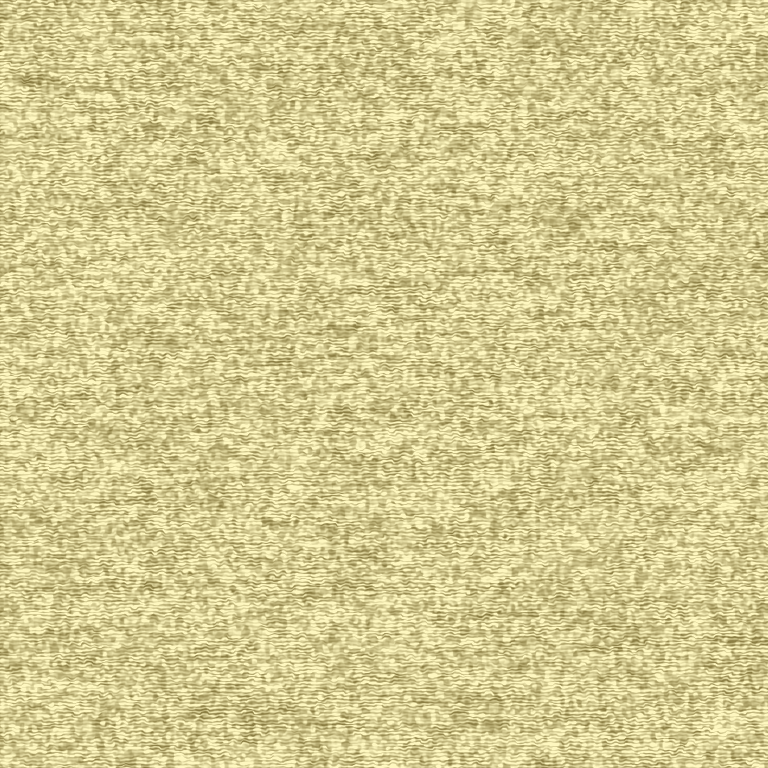
This texture is drawn by a Shadertoy shader. Its source:

```glsl
// Straw-coloured woven fabric with fine wavy weft rows and soft horizontal slubs.

vec3 hash3(vec2 cell) {
    vec3 h = fract(cell.xyx * vec3(0.1031, 0.1030, 0.0973));
    h += dot(h, h.yxz + 33.33);
    return fract((h.xxy + h.yzz) * h.zyx);
}

// Smooth cellular noise: random cell tones blended by distance to jittered centres.
float cells(vec2 p) {
    vec2 base = floor(p);
    float toneSum = 0.0, weightSum = 0.0;
    for (int j = -1; j <= 1; j++)
    for (int i = -1; i <= 1; i++) {
        vec2 cell = base + vec2(i, j);
        vec3 rnd = hash3(cell);
        vec2 toCentre = cell + 0.5 + (rnd.xy - 0.5) * vec2(0.8, 0.4) - p;
        float weight = exp(-6.0 * dot(toCentre, toCentre));
        toneSum += weight * rnd.z;
        weightSum += weight;
    }
    return toneSum / weightSum;
}

// Cellular noise centred on zero, with its own offset per layer.
float layer(vec2 uv, vec2 scale, float seed) {
    return cells(uv * scale + seed * vec2(17.3, 41.7)) - 0.5;
}

float weaveTone(vec2 uv) {
    // Weft rows that undulate slightly from stitch to stitch
    float wobble = 0.75 * layer(uv, vec2(120.0, 110.0), 1.0)
                 + 0.07 * sin(uv.x * 520.0 + 3.0 * sin(uv.y * 230.0));
    float row = uv.y * 212.0 + wobble;
    float gapDepth = 0.34 + 0.45 * layer(uv, vec2(45.0, 110.0), 2.0);
    float tone = 0.66 - gapDepth * cos(6.28318 * row);

    // Single stitches and short vertical ribs
    tone += 0.88 * (cells(vec2(uv.x * 185.0, row)) - 0.5);
    tone += 0.24 * layer(uv, vec2(200.0, 80.0), 3.0);

    // Thin streaks, slubs and broad shading along the weft
    tone += 0.32 * layer(uv, vec2(28.0, 205.0), 4.0);
    tone += 0.17 * layer(uv, vec2(15.0, 85.0), 5.0);
    tone += 0.08 * layer(uv, vec2(4.0, 24.0), 6.0);
    return tone;
}

void mainImage(out vec4 fragColor, in vec2 fragCoord) {
    // Four samples per pixel smooth the fine threads
    float tone = 0.0;
    for (int s = 0; s < 4; s++) {
        vec2 offset = vec2(s & 1, s >> 1) * 0.5 - 0.25;
        tone += 0.25 * weaveTone((fragCoord + offset) / iResolution.y);
    }

    vec3 shadowOlive = vec3(0.60, 0.55, 0.32);
    vec3 paleStraw = vec3(0.96, 0.93, 0.71);
    vec3 color = mix(shadowOlive, paleStraw, clamp(tone, -0.15, 1.1));
    fragColor = vec4(color, 1.0);
}
```
